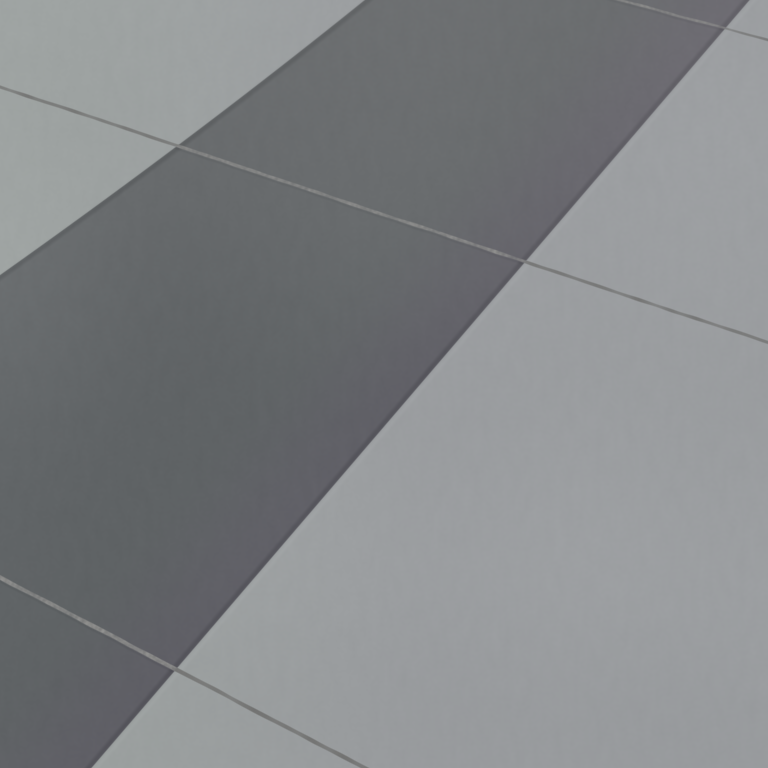
A Shadertoy shader for this texture:

```glsl
vec2 hashGradient(vec2 cell) {
    vec2 h = vec2(dot(cell, vec2(127.1, 311.7)), dot(cell, vec2(269.5, 183.3)));
    return 2.0 * fract(sin(h) * 43758.55) - 1.0;
}

float gradientNoise(vec2 p) {
    vec2 i = floor(p), f = fract(p);
    vec2 u = f * f * f * (f * (f * 6.0 - 15.0) + 10.0);
    float a = dot(hashGradient(i), f);
    float b = dot(hashGradient(i + vec2(1, 0)), f - vec2(1, 0));
    float c = dot(hashGradient(i + vec2(0, 1)), f - vec2(0, 1));
    float d = dot(hashGradient(i + vec2(1, 1)), f - vec2(1, 1));
    return mix(mix(a, b, u.x), mix(c, d, u.x), u.y);
}

// Soft line of the given half width around a signed distance
float stroke(float dist, float halfWidth, float blur) {
    return 1.0 - smoothstep(halfWidth - blur, halfWidth + blur, abs(dist));
}

void mainImage(out vec4 fragColor, in vec2 fragCoord) {
    vec2 p = fragCoord / iResolution.xy;
    p.y = 1.0 - p.y; // depth runs down from the far edge
    float blur = max(0.0012, 0.8 / iResolution.y);

    // Signed distances to the two converging sides of the dark band
    float leftSide = (p.x - 0.475 + 1.24 * p.y + 0.24 * p.y * p.y) * 0.6;
    float rightSide = (0.976 - 0.857 * p.y - p.x) * 0.759;
    float bandDist = min(leftSide, rightSide);
    float band = smoothstep(-blur, blur, bandDist);

    // Pale tiles: greenish at far left, bluish toward the near right
    float cloud = gradientNoise(p * 3.0 + 4.0);
    vec3 pale = mix(vec3(0.625, 0.645, 0.64), vec3(0.61, 0.62, 0.63), smoothstep(0.0, 0.6, p.x));
    pale += 0.018 * cloud - 0.012 * smoothstep(0.7, 1.0, p.y);

    // Dark tiles: lighter far away and at the left, violet along the right side
    vec3 dark = mix(vec3(0.425, 0.435, 0.442), vec3(0.375, 0.39, 0.398), smoothstep(0.0, 0.6, p.y));
    dark += 0.025 * smoothstep(0.3, 0.0, p.x) * smoothstep(0.75, 0.45, p.y);
    dark += vec3(0.004, -0.012, 0.006) * smoothstep(0.16, 0.0, rightSide);
    dark += 0.02 * cloud;

    vec3 color = mix(pale, dark, band);

    // Shadowed rim inside the band, faint bright rim outside the right side
    color -= 0.045 * stroke(bandDist - 0.003, 0.003, 0.003);
    color += 0.015 * stroke(rightSide + 0.005, 0.002, 0.003);

    // Cross joints, spreading apart and steepening toward the viewer
    for (int i = 0; i < 3; i++) {
        float k = float(i);
        float slope = 0.27 + 0.063 * k * k;
        float start = -0.218 + 0.177 * k + 0.154 * k * k;
        float dist = (p.y - start - slope * p.x) / sqrt(1.0 + slope * slope);
        dist += 0.001 * gradientNoise(vec2(p.x * 22.0, k * 7.3));

        float wear = gradientNoise(vec2(p.x * 38.0, k * 5.7 + 0.4));
        float speckle = gradientNoise(p * 190.0);
        float halfWidth = 0.0014 + 0.0006 * k + 0.0008 * wear;
        float strength = 0.65 + 0.1 * k + 0.4 * wear + 0.25 * speckle;
        vec3 grout = mix(vec3(0.44, 0.44, 0.435), vec3(0.54, 0.54, 0.535), band);
        grout += 0.06 * speckle;
        color = mix(color, grout, stroke(dist, halfWidth, blur) * clamp(strength, 0.0, 1.0));
        color -= 0.025 * band * stroke(dist - halfWidth - 0.002, 0.001, 0.002);
    }

    // Fine vertical mottling of the tile surface
    color += 0.009 * gradientNoise(p * vec2(75.0, 32.0));
    color += 0.006 * gradientNoise(p * 170.0);
    fragColor = vec4(color, 1.0);
}
```
